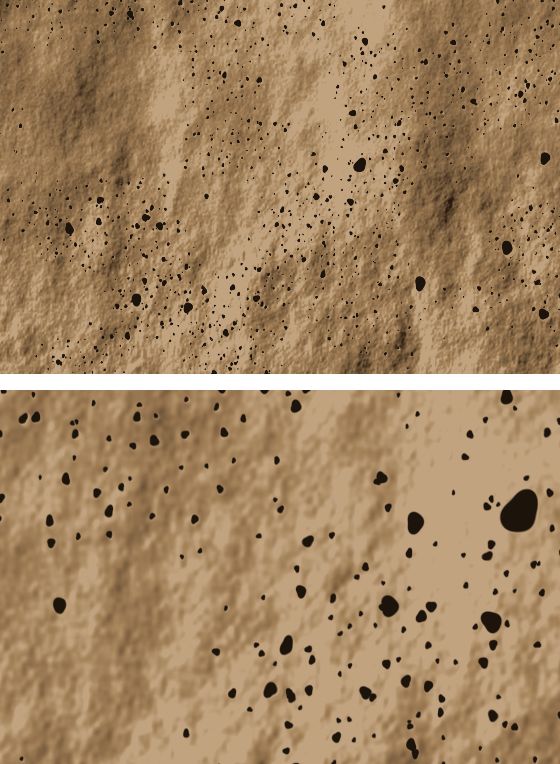
Top: the whole. Bottom: its middle third, enlarged.
Write a Shadertoy shader that draws this texture.

```glsl
// Weathered sandstone wall in low side light, riddled with small dark pits.

// Rock colours from deep shadow to pale crust.
const vec3 ROCK[6] = vec3[6](
    vec3(0.15, 0.10, 0.06), vec3(0.32, 0.23, 0.15), vec3(0.45, 0.35, 0.23),
    vec3(0.56, 0.43, 0.29), vec3(0.65, 0.52, 0.36), vec3(0.76, 0.64, 0.50));
const vec3 PIT_COLOR = vec3(0.11, 0.075, 0.045);
const vec3 LIT_WALL = vec3(0.74, 0.62, 0.47);

const vec2 LIGHT = vec2(-0.78, 0.62);     // direction towards the sun
const float MEAN_TONE = 3.65;             // position on the ROCK ramp
const float STAIN_STRENGTH = 5.5;
const float RELIEF_STRENGTH = 0.32;
const float GRAIN_STRENGTH = 0.7;
const vec2 STAIN_SCALE = vec2(4.2, 1.7);  // streaks run down the wall
const vec2 RELIEF_SCALE = vec2(5.5, 4.2);
const float RELIEF_STEP = 0.0022;
const float PIT_EDGE = 0.0011;

vec4 hash4(vec2 p) {
    vec4 q = fract(p.xyxy * vec4(0.1031, 0.1030, 0.0973, 0.1099));
    q += dot(q, q.wzxy + 33.33);
    return fract((q.xxyz + q.yzzw) * q.zywx);
}

float noise(vec2 p) {
    vec2 i = floor(p), f = fract(p);
    f = f * f * (3.0 - 2.0 * f);
    float low = mix(hash4(i).x, hash4(i + vec2(1, 0)).x, f.x);
    float high = mix(hash4(i + vec2(0, 1)).x, hash4(i + vec2(1, 1)).x, f.x);
    return mix(low, high, f.y);
}

float fbm(vec2 p) {
    const mat2 TURN = mat2(1.6, 1.2, -1.2, 1.6);
    float sum = 0.0, amp = 0.5;
    for (int i = 0; i < 6; i++) {
        sum += amp * noise(p);
        p = TURN * p + 17.3;
        amp *= 0.5;
    }
    return sum;
}

float height(vec2 p) {
    return fbm(p * RELIEF_SCALE + 40.0);
}

vec3 rockColor(float tone) {
    tone = clamp(tone, 0.0, 4.999);
    int i = int(tone);
    return mix(ROCK[i], ROCK[i + 1], fract(tone));
}

// Pits thicken in clusters and towards the foot of the wall.
float pitDensity(vec2 p) {
    return smoothstep(0.25, 0.75, noise(p * 5.0 + 90.0)) * mix(1.25, 0.6, p.y);
}

// One scatter of pits: x = shadowed hollow, y = sunlit wall and rim.
vec2 pits(vec2 p, float cells, vec2 radii, float chance, float seed) {
    float edge = max(PIT_EDGE, 0.6 / iResolution.y);
    vec2 result = vec2(0.0);
    for (int y = -1; y <= 1; y++)
    for (int x = -1; x <= 1; x++) {
        vec2 cell = floor(p * cells) + vec2(x, y);
        vec4 place = hash4(cell + seed);
        vec4 form = hash4(cell + seed + 57.0);
        vec2 center = (cell + place.xy) / cells;
        if (place.w > chance * pitDensity(center)) continue;

        // Slightly upright, lumpy outline.
        vec2 d = (p - center) * vec2(mix(0.95, 1.3, form.x), 0.95);
        float angle = atan(d.y, d.x + 1e-6);
        float lumps = 0.10 * sin(2.0 * angle + 6.3 * form.y)
                    + 0.09 * sin(3.0 * angle + 6.3 * form.z);
        float r = mix(radii.x, radii.y, place.z * place.z) * (1.0 + lumps);

        float hollow = 1.0 - smoothstep(-edge, edge, length(d) - r);
        float shift = 0.75 * form.w * form.w;
        float wall = hollow * smoothstep(-edge, edge, length(d - LIGHT * r * shift) - r);
        float rim = 1.0 - smoothstep(-edge, 2.0 * edge, length(d + LIGHT * r * 0.3) - r);
        rim *= 0.45 * (1.0 - hollow);
        result = max(result, vec2(hollow - wall, max(0.85 * wall, rim)));
    }
    return result;
}

void mainImage(out vec4 fragColor, in vec2 fragCoord) {
    vec2 p = fragCoord / iResolution.y;

    // Relief lit from the side, rougher near the foot.
    float slope = (height(p) - height(p + LIGHT * RELIEF_STEP)) / RELIEF_STEP;
    float roughness = mix(1.15, 0.7, smoothstep(0.1, 0.8, p.y));

    // Stains and fine grain.
    float stain = fbm(p * STAIN_SCALE + 7.0) - 0.49;
    float grain = noise(p * 190.0) - 0.5;
    float tone = MEAN_TONE + STAIN_STRENGTH * stain
               + RELIEF_STRENGTH * roughness * slope + GRAIN_STRENGTH * grain;
    vec3 color = rockColor(tone);

    // Three sizes of pits.
    vec2 hole = pits(p, 46.0, vec2(0.0023, 0.0056), 0.72, 11.0);
    hole = max(hole, pits(p, 15.0, vec2(0.0055, 0.0100), 0.60, 203.0));
    hole = max(hole, pits(p, 4.0, vec2(0.0140, 0.0250), 0.60, 431.0));
    color = mix(color, LIT_WALL, hole.y);
    color = mix(color, PIT_COLOR, hole.x);

    fragColor = vec4(color, 1.0);
}
```
